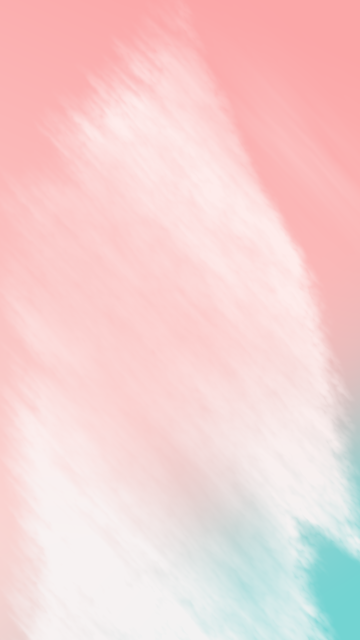
Reproduce this background procedurally as a Shadertoy shader.

```glsl
// Wispy diagonal clouds over a sky fading from coral pink through grey to teal.
// The cloud is shaped in a rotated frame (along and across the wind), then
// torn by warped layered sines (streaks) and cellular noise (puffs).

const vec3 CORAL = vec3(0.985, 0.655, 0.660);
const vec3 BLUSH = vec3(0.980, 0.840, 0.830);
const vec3 HAZE = vec3(0.735, 0.750, 0.745);
const vec3 TEAL = vec3(0.450, 0.830, 0.825);
const vec3 CLOUD_WARM = vec3(0.995, 0.930, 0.925);
const vec3 CLOUD_COOL = vec3(0.970, 0.955, 0.955);
const vec2 WIND = vec2(0.68, -0.733);
const float BASE_ASPECT = 1.7778;
const float STREAK_DEPTH = 0.27;
const float PUFF_DEPTH = 0.42;
const float EDGE_TEAR = 0.070;

vec2 hash2(vec2 p) {
    vec3 q = fract(p.xyx * vec3(0.1031, 0.1030, 0.0973));
    q += dot(q, q.yzx + 33.33);
    return fract((q.xx + q.yz) * q.zy);
}

// Smooth cellular noise, high near the cell points
float cellular(vec2 p) {
    vec2 cell = floor(p), local = fract(p);
    float sum = 0.0;
    for (int j = -1; j <= 1; j++)
    for (int i = -1; i <= 1; i++) {
        vec2 o = vec2(i, j);
        vec2 r = o + hash2(cell + o) - local;
        float w = max(1.0 - dot(r, r), 0.0);
        sum += w * w;
    }
    return sum / (1.0 + sum);
}

// Puffs in about -0.5 .. 0.5
float puffs(vec2 p) {
    float sum = 0.0, amp = 0.50;
    for (int i = 0; i < 4; i++) {
        sum += amp * (cellular(p) - 0.42);
        p = mat2(1.62, 1.18, -1.18, 1.62) * p + 7.3;
        amp *= 0.76;
    }
    return sum * 1.5;
}

// Long filaments that drift sideways as they run along the wind
float streaks(vec2 w) {
    float sum = 0.0, amp = 0.36, freq = 17.0;
    for (int i = 0; i < 7; i++) {
        float k = float(i);
        float drift = 1.6 * sin(w.x * (3.1 + 1.3 * k) + w.y * 5.0 + k * 2.4)
                    + 1.1 * sin(w.x * 7.3 - w.y * (9.0 + 2.0 * k) + k);
        float fade = 0.6 + 0.4 * sin(w.x * (5.0 + 2.0 * k) + w.y * freq * 0.37 + k * 4.1);
        sum += amp * fade * sin(w.y * freq + drift + k * 1.7);
        freq *= 1.63;
        amp *= 0.84;
    }
    return sum;
}

vec3 sky(vec2 uv) {
    vec3 pink = mix(BLUSH, CORAL, clamp(uv.y + 0.25 * uv.x - 0.15, 0.0, 1.0));
    float cool = 1.0 - smoothstep(-0.40, 0.22, uv.y - 0.45 * uv.x);
    cool *= mix(0.65, 1.0, smoothstep(0.0, 0.5, uv.x));
    return mix(pink, mix(HAZE, TEAL, smoothstep(0.15, 0.85, cool)), cool);
}

// Distance inside the cloud outline: x from the upwind rim, y from the downwind rim
vec2 rims(float a, float b) {
    float start = max(0.10 - 1.13 * b, -0.77 - 0.12 * b);
    float upperEnd = min(0.43 - 1.65 * (b - 0.98), -0.08 - 3.2 * (b - 1.30));
    float lowerEnd = 0.64 - 1.77 * (b - 0.66);
    float end = mix(lowerEnd, upperEnd, smoothstep(0.82, 0.91, b));
    return vec2(a - start, end - a);
}

// Thickness of the veil before it is torn
float thickness(float a, float b) {
    float crown = 0.54 * exp(-pow((b - 1.25) / 0.20, 2.0));
    float base = 0.68 * (1.0 - smoothstep(0.32, 0.78, b));
    float tail = 0.56 * smoothstep(-0.38, 0.22, a) * smoothstep(0.58, 0.90, b);
    float foot = 0.32 * smoothstep(0.20, 0.50, a) * (1.0 - smoothstep(0.68, 0.86, b));
    float hollow = 0.16 * exp(-pow((b - 0.68) / 0.10, 2.0) - pow((a - 0.04) / 0.25, 2.0));
    return 0.28 + max(max(crown, base), tail + foot) - hollow;
}

void mainImage(out vec4 fragColor, in vec2 fragCoord) {
    vec2 uv = fragCoord / iResolution.xy;
    vec2 q = uv * vec2(1.0, BASE_ASPECT);
    vec2 w = vec2(dot(q, WIND), dot(q, vec2(-WIND.y, WIND.x)));

    // Texture in the wind frame
    float puff = puffs(w * vec2(8.0, 17.0));
    float streak = streaks(w + vec2(0.0, 0.010 * puff));

    // Torn outline: streaky upwind, puffy downwind
    vec2 rim = rims(w.x, w.y) + EDGE_TEAR * vec2(streak + puff, 0.5 * streak + 1.5 * puff);
    float body = smoothstep(-0.07, 0.14, rim.x) * smoothstep(-0.05, 0.13, rim.y);
    float veil = thickness(w.x, w.y);
    veil += sqrt(veil) * 0.8 * (STREAK_DEPTH * streak + PUFF_DEPTH * puff);
    float cover = body * clamp(veil, 0.0, 0.96);

    // Faint loose filaments beyond the upper right rim
    float loose = exp(-pow((w.y - 1.53) / 0.13, 2.0) - pow((w.x + 0.42) / 0.30, 2.0));
    cover = max(cover, loose * clamp(0.15 + 0.16 * streak, 0.0, 0.35));

    vec3 cloud = mix(CLOUD_COOL, CLOUD_WARM, smoothstep(0.10, 0.50, uv.y));
    fragColor = vec4(mix(sky(uv), cloud, cover), 1.0);
}
```
